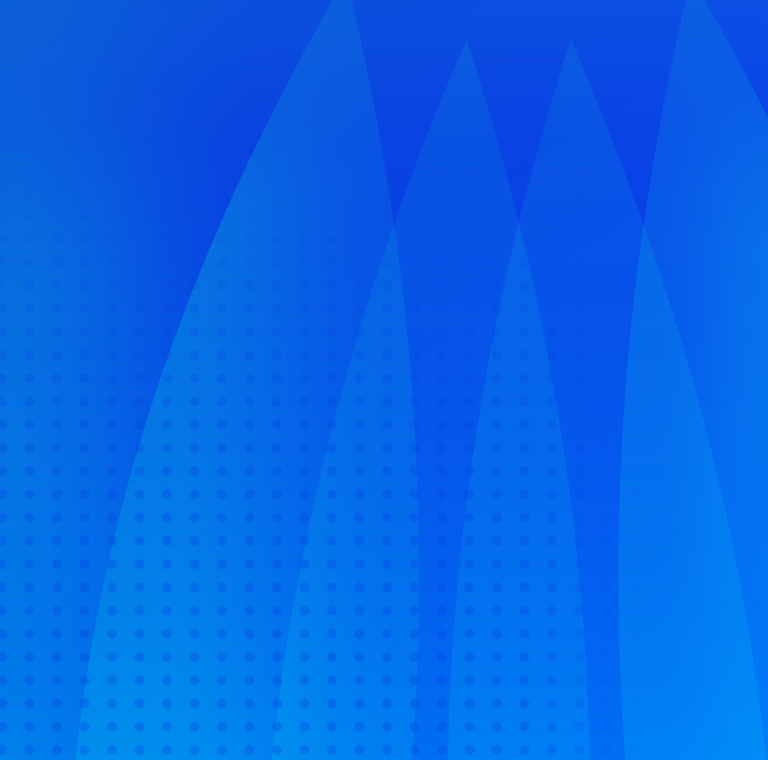
Reproduce this background procedurally as a Shadertoy shader.

```glsl
// Blue backdrop of overlapping translucent petals with a fading grid of dots.

// Coverage of the four petals; t runs from the top (0) to the bottom (1).
vec4 petalCoverage(float x, float t, float pixel) {
    vec4 leftEdge = vec4(0.4336, 0.6305, 0.7604, 0.8932)
                  - vec4(0.567, 0.448, 0.337, 0.232) * t
                  + vec4(0.232, 0.171, 0.160, 0.153) * t * t;
    vec4 rightEdge = 1.351 - leftEdge.wzyx; // mirrored edges
    return clamp((x - leftEdge) / pixel + 0.5, 0.0, 1.0)
         * clamp((rightEdge - x) / pixel + 0.5, 0.0, 1.0);
}

// Soft disc in each cell of a regular grid, measured in canvas heights.
float dotGrid(vec2 uv, float aspect, float pixel) {
    vec2 cell = vec2(0.0358, 0.03057);
    vec2 offset = (fract((uv - vec2(0.0026, 0.0132)) / cell + 0.5) - 0.5) * cell;
    offset.x *= aspect;
    return 1.0 - smoothstep(-pixel, pixel, length(offset) - 0.0064);
}

void mainImage(out vec4 fragColor, in vec2 fragCoord) {
    vec2 uv = fragCoord / iResolution.xy;
    float x = uv.x;
    float t = 1.0 - uv.y;
    vec4 petal = petalCoverage(x, t, 1.0 / iResolution.x);

    // Vertical base gradient, darkest in the upper third
    float green = 0.26 + 0.215 * (t - 0.28) * (t - 0.28)
                + 0.03 * (1.0 - smoothstep(0.0, 0.2, t));

    // Each petal lightens what lies below it
    green += 0.064 * dot(petal, vec4(1.0));

    // Glows at the far left, in the first petal and in the last petal
    float leftGlow = (1.0 - smoothstep(0.0, 0.36, x))
                   * (0.065 + 0.105 * smoothstep(0.0, 0.4, t) - 0.04 * smoothstep(0.6, 1.0, t));
    float firstGlow = (1.0 - smoothstep(0.2, 0.53, x)) * 0.125 * smoothstep(-0.03, 0.3, t);
    float lastGlow = (0.025 + 0.085 * smoothstep(0.85, 1.0, x))
                   * smoothstep(0.0, 0.35, t) * (1.0 - 0.5 * smoothstep(0.5, 1.0, t));
    green += mix(leftGlow, firstGlow, petal.x) + lastGlow * petal.w;

    vec3 color = vec3(0.045 * (1.0 - t), green, 0.845 + 0.05 * x + 0.075 * t);

    // Dots fade toward the top and the right
    float dots = dotGrid(uv, iResolution.x / iResolution.y, 1.0 / iResolution.y);
    float dotFade = 0.3 * smoothstep(0.08, 0.65, t) * (1.0 - smoothstep(0.65, 0.88, x));
    color = mix(color, vec3(0.01, 0.25, 0.89), dots * dotFade);

    fragColor = vec4(color, 1.0);
}
```
